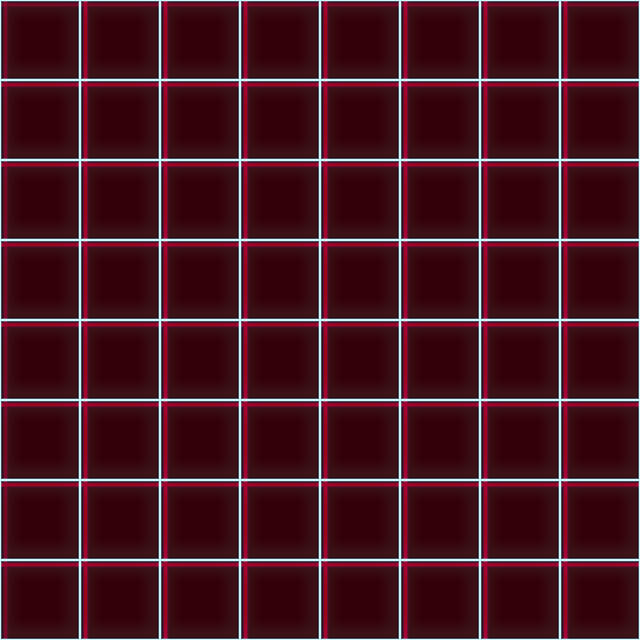
A three.js fragment shader for this pattern:

```glsl
varying vec2 vUv;

#define REPEATS 8.0
#define LINE_HALF 0.0162
#define BAND_OFFSET vec2(0.070, 0.060)
#define BAND_HALF vec2(0.034, 0.030)
#define CORE_SHARE 0.58
#define EDGE_DIM 0.5
#define LINE_COLOR vec3(0.80, 0.98, 1.00)
#define CORE_COLOR vec3(0.61, 0.01, 0.09)
#define MAGENTA vec3(0.66, 0.01, 0.22)
#define FRINGE_COLOR vec3(0.37, 0.06, 0.22)
#define CELL_COLOR vec3(0.20, 0.00, 0.03)
#define RIM_COLOR vec3(0.235, 0.085, 0.095)

float hash(vec2 p) {
  return fract(sin(dot(p, vec2(127.1, 311.7))) * 4375.85);
}

// Antialiased coverage of a stripe on each axis
vec2 stripe(vec2 dist, vec2 halfWidth, vec2 aa) {
  return clamp((halfWidth - abs(dist)) / aa + 0.5, 0.0, 1.0);
}

void main() {
  vec2 p = vUv * REPEATS;
  vec2 aa = max(fwidth(p), vec2(0.0001));
  vec2 lineIndex = floor(p + 0.5);
  vec2 d = p - lineIndex;
  lineIndex = mod(lineIndex, REPEATS);
  vec2 nearLine = abs(d);

  // Dark cell with a soft, paler rim
  vec2 rim = smoothstep(0.20, 0.48, 0.5 - nearLine);
  rim = 1.0 - smoothstep(0.04, 0.30, nearLine);
  float glow = 1.0 - (1.0 - 0.75 * rim.x) * (1.0 - 0.85 * rim.y);
  vec3 color = mix(CELL_COLOR, RIM_COLOR, glow);

  // Shadow beside the pale lines
  vec2 shade = 1.0 - smoothstep(0.018, 0.046, nearLine);
  color = mix(color, vec3(0.08, 0.0, 0.07), 0.85 * max(shade.x, shade.y));

  // Red bands right of and below each line, fainter at the outer border
  vec2 bandDist = d - BAND_OFFSET * vec2(1.0, -1.0);
  vec2 strength = mix(vec2(EDGE_DIM), vec2(1.0), step(0.5, lineIndex));
  vec2 fringe = stripe(bandDist, BAND_HALF, aa) * strength;
  vec2 core = stripe(bandDist, BAND_HALF * CORE_SHARE, aa) * strength;
  color = mix(color, FRINGE_COLOR, max(fringe.x, fringe.y));

  // Bands turn magenta near crossings, with a slight shift per repeat
  vec2 tint = 1.0 - smoothstep(0.05, 0.32, nearLine.yx);
  tint *= vec2(0.7, 0.35);
  tint += 0.2 * vec2(hash(vec2(lineIndex.x, 3.0)), hash(vec2(7.0, lineIndex.y)));
  color = mix(color, mix(CORE_COLOR, MAGENTA, tint.y), core.y);
  color = mix(color, mix(CORE_COLOR, MAGENTA, tint.x), core.x);

  // Pale grid on top
  vec2 grid = stripe(d, vec2(LINE_HALF), aa);
  color = mix(color, LINE_COLOR, max(grid.x, grid.y));

  gl_FragColor = vec4(color, 1.0);
}
```
